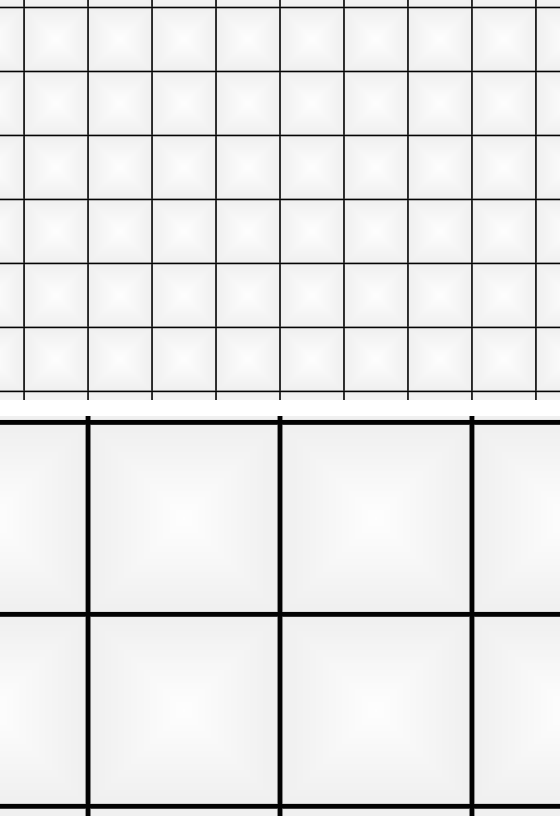
Top, the full canvas; bottom, a detail of the centre.
Write a WebGL 1 fragment shader that draws this pattern.

```glsl
precision highp float;
// Grid of white square tiles, softly shaded like shallow pyramids, with thin black joints.

uniform vec2 u_resolution;

// Lengths are fractions of the canvas width.
const float TILE_PITCH = 0.11426;
const float LINE_WIDTH = 0.0029;
const vec2 GRID_OFFSET = vec2(0.0, 0.00098); // joint crossing, from the canvas centre

const vec3 TILE_CENTRE = vec3(0.995);
const vec3 TILE_EDGE = vec3(0.937);
const vec3 LINE_COLOUR = vec3(0.01);

// Square gradient: light in the middle, greyer towards all four sides.
vec3 tileShade(vec2 fromCentre) {
    vec2 reach = abs(fromCentre) * 2.0;
    return mix(TILE_CENTRE, TILE_EDGE, max(reach.x, reach.y));
}

// Share of a pixel covered by a joint at the given distance from its axis.
float lineCoverage(float dist, float pixel) {
    float width = max(LINE_WIDTH, pixel);
    return clamp((0.5 * width - dist) / pixel + 0.5, 0.0, 1.0);
}

void main() {
    float pixel = 1.0 / u_resolution.x;
    vec2 p = (gl_FragCoord.xy - 0.5 * u_resolution) * pixel - GRID_OFFSET;

    // Position within the tile, zero at its centre and one half at the joints.
    vec2 cell = fract(p / TILE_PITCH) - 0.5;
    vec2 toJoint = (0.5 - abs(cell)) * TILE_PITCH;

    float joint = lineCoverage(min(toJoint.x, toJoint.y), pixel);
    gl_FragColor = vec4(mix(tileShade(cell), LINE_COLOUR, joint), 1.0);
}
```
